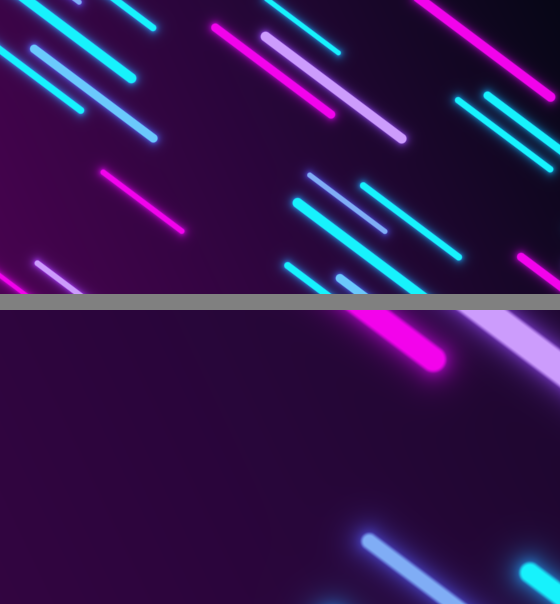
Top: the whole. Bottom: its middle third, enlarged.
Give the GLSL for this background, as a Shadertoy shader.

```glsl
// Slanted neon bars with soft glows over a purple to near-black gradient.
// Bars lie in parallel lanes; low-discrepancy sequences choose each lane's
// position and size, and every bar is a capsule distance function.

const vec2  ALONG       = vec2(0.8, -0.6);  // bar direction
const vec2  ACROSS      = vec2(0.6, 0.8);   // lane stacking direction
const int   LANES       = 17;
const int   GAP_FIRST   = 2;                // lanes left empty
const int   GAP_LAST    = 4;
const float LANE_STEP   = 0.1;              // lengths in canvas heights
const float LANE_JITTER = 0.015;
const float REPEAT      = 1.3;              // bar spacing within a lane
const vec2  HALF_LENGTH = vec2(0.12, 0.30); // smallest, largest
const vec2  RADIUS      = vec2(0.0062, 0.0172);
const float EDGE        = 0.003;
const float GLOW_REACH  = 0.012;
const vec3  GLOW_GAIN   = vec3(0.45, 0.42, 0.5);

const vec3 BG_NEAR = vec3(0.28, 0.01, 0.31);
const vec3 BG_MID  = vec3(0.155, 0.022, 0.225);
const vec3 BG_FAR  = vec3(0.025, 0.025, 0.085);

const vec3 CYAN    = vec3(0.09, 0.95, 0.99);
const vec3 MAGENTA = vec3(0.95, 0.01, 0.92);
const vec3 LILAC   = vec3(0.80, 0.61, 0.99);
const vec3 SKY     = vec3(0.42, 0.79, 0.99);
const vec3 BLUE    = vec3(0.50, 0.68, 0.96);

const int TINT_COUNT = 11;
const vec3 TINTS[TINT_COUNT] = vec3[TINT_COUNT](
    MAGENTA, LILAC, CYAN, CYAN, CYAN, MAGENTA, CYAN, SKY, CYAN, BLUE, CYAN);

vec3 background(vec2 uv) {
    float t = 0.8 * uv.x + 0.2 * uv.y;
    return t < 0.5 ? mix(BG_NEAR, BG_MID, 2.0 * t)
                   : mix(BG_MID, BG_FAR, 2.0 * t - 1.0);
}

// First and last position along a lane that lie on the canvas
vec2 laneSpan(float lane, float aspect) {
    vec2 base = ACROSS * lane;
    float start = max(-base.x / ALONG.x, (1.0 - base.y) / ALONG.y);
    float end = min((aspect - base.x) / ALONG.x, -base.y / ALONG.y);
    return vec2(start, end);
}

float capsule(vec2 p, float halfLength, float radius) {
    return length(vec2(max(abs(p.x) - halfLength, 0.0), p.y)) - radius;
}

void mainImage(out vec4 fragColor, in vec2 fragCoord) {
    vec2 p = fragCoord / iResolution.y;
    float aspect = iResolution.x / iResolution.y;
    vec2 q = vec2(dot(p, ALONG), dot(p, ACROSS));
    vec3 color = background(fragCoord / iResolution.xy);
    float edge = max(EDGE, 0.7 / iResolution.y);

    for (int i = 0; i < LANES; i++) {
        if (i >= GAP_FIRST && i <= GAP_LAST) continue;
        float n = float(i);

        // Lane position, bar centre and bar size
        float wobble = sin(2.4 * n);
        float lane = (n + 0.5) * LANE_STEP + LANE_JITTER * wobble;
        vec2 span = laneSpan(lane, aspect);
        float center = mix(span.x, span.y, fract(0.29 + 0.83 * n - 0.18 * wobble));
        float size = fract(0.06 + 0.24 * n);

        // Repeated capsule
        float u = mod(q.x - center + 0.5 * REPEAT, REPEAT) - 0.5 * REPEAT;
        float d = capsule(vec2(u, q.y - lane),
                          mix(HALF_LENGTH.x, HALF_LENGTH.y, size),
                          mix(RADIUS.x, RADIUS.y, size));

        // Glow below, solid core above
        vec3 tint = TINTS[i % TINT_COUNT];
        color += tint * tint * GLOW_GAIN * exp(-max(d, 0.0) / GLOW_REACH);
        color = mix(color, tint, 1.0 - smoothstep(-edge, edge, d));
    }

    fragColor = vec4(clamp(color, 0.0, 1.0), 1.0);
}
```
